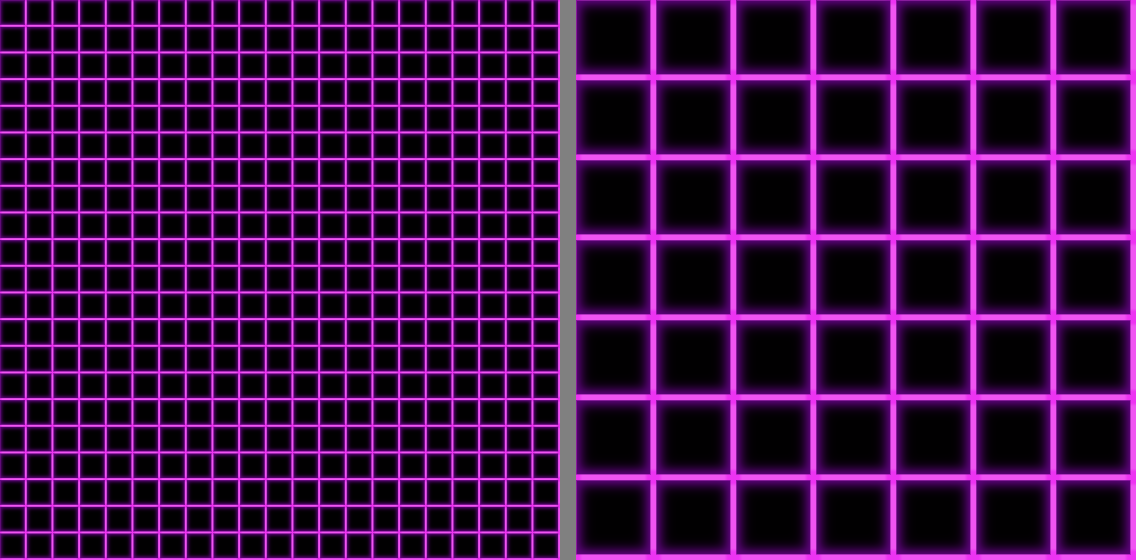
Left: the whole. Right: its middle third, enlarged.
Write a Shadertoy shader that draws this pattern.

```glsl
// Neon magenta square grid with a soft violet glow on near-black, tiling seamlessly.

// Layout, in units of one grid cell
const vec2  CELLS        = vec2(21.0);          // repeats across and down
const vec2  LINE_OFFSET  = vec2(-0.033, 0.033); // shift of the lines off the cell border
const float LINE_HALF    = 0.037;               // half width of the bright core
const float GLOW_RADIUS  = 0.122;               // falloff distance of the halo
const float CROSS_RADIUS = 0.12;                // reach of the deeper tint at crossings

// Colours
const vec3 BACKGROUND  = vec3(0.004, 0.0, 0.004);
const vec3 GLOW_COLOR  = vec3(0.36, 0.01, 0.48);
const vec3 LINE_COLOR  = vec3(0.94, 0.33, 0.95);
const vec3 CROSS_COLOR = vec3(0.93, 0.20, 0.95);

// Distance to the nearest vertical (x) and horizontal (y) line, in cells
vec2 gridDistance(vec2 cellPos) {
    return abs(fract(cellPos - LINE_OFFSET + 0.5) - 0.5);
}

// Union of two soft masks without a crease where they meet
float screenBlend(vec2 mask) {
    return 1.0 - (1.0 - mask.x) * (1.0 - mask.y);
}

void mainImage(out vec4 fragColor, in vec2 fragCoord) {
    vec2 cellPos = fragCoord / iResolution.xy * CELLS;
    vec2 pixel = CELLS / iResolution.xy;
    vec2 dist = gridDistance(cellPos);

    // Halo
    vec2 falloff = dist / GLOW_RADIUS;
    float glow = screenBlend(exp(-falloff * falloff));
    vec3 color = BACKGROUND + GLOW_COLOR * glow;

    // Bright core, antialiased over one pixel and deeper at the crossings
    vec2 coverage = clamp((LINE_HALF - dist) / pixel + 0.5, 0.0, 1.0);
    float core = max(coverage.x, coverage.y);
    float crossing = 1.0 - smoothstep(0.5 * CROSS_RADIUS, CROSS_RADIUS, max(dist.x, dist.y));
    color = mix(color, mix(LINE_COLOR, CROSS_COLOR, crossing), core);

    fragColor = vec4(color, 1.0);
}
```
